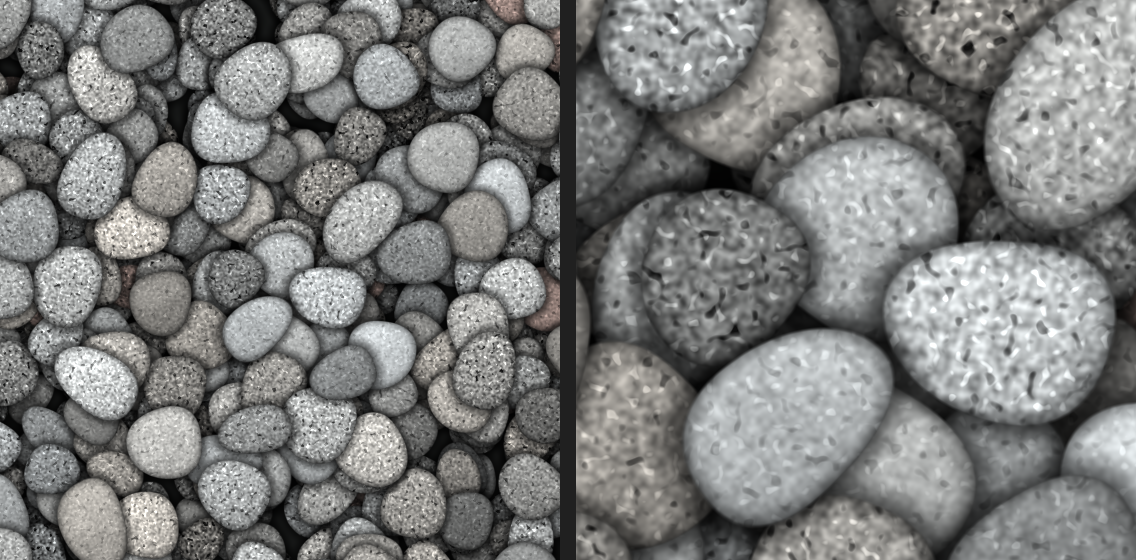
Left, the full canvas; right, a detail of the centre.
Write a WebGL 1 fragment shader that draws this texture.

```glsl
precision highp float;
// A bed of rounded grey volcanic pebbles seen from above in soft daylight.
// Jittered, turned grids of egg-shaped stones are stacked from dark to light;
// each stone shadows those beneath and carries grains, flecks and pits.
uniform vec2 u_resolution;

const int LAYERS = 5;
const float CELL_BOTTOM = 0.086;    // stone spacing in the lowest layer
const float CELL_TOP = 0.122;       // stone spacing in the highest layer
const float FILL_TOP = 0.42;        // share of occupied cells on top
const float TONE_BOTTOM = 0.37;
const float TONE_TOP = 0.63;
const float TONE_SPREAD = 0.34;
const float SHADOW_REACH = 0.017;
const float SHADOW_DEPTH = 0.62;
const float GRAIN_SCALE = 190.0;
const vec2 LIGHT_DIR = vec2(-0.35, 0.94);
const vec3 GAP_COLOR = vec3(0.085, 0.09, 0.088);
const vec3 NEUTRAL_TINT = vec3(0.997, 1.006, 0.997);
const vec3 WARM_TINT = vec3(1.035, 1.0, 0.95);
const vec3 COOL_TINT = vec3(0.975, 1.005, 1.02);
const vec3 RUST_TINT = vec3(1.12, 0.97, 0.92);

vec2 hash2(vec2 p) {
  vec3 q = fract(p.xyx * vec3(0.1031, 0.1030, 0.0973));
  q += dot(q, q.yzx + 33.33);
  return fract((q.xx + q.yz) * q.zy);
}

float cornerSlope(vec2 corner, vec2 offset) {
  return dot(hash2(corner) * 2.0 - 1.0, offset);
}

float gradientNoise(vec2 p) {
  vec2 i = floor(p), f = p - i;
  vec2 u = f * f * f * (f * (f * 6.0 - 15.0) + 10.0);
  vec2 e = vec2(1.0, 0.0);
  float low = mix(cornerSlope(i, f), cornerSlope(i + e, f - e), u.x);
  float high = mix(cornerSlope(i + e.yx, f - e.yx),
                   cornerSlope(i + 1.0, f - 1.0), u.x);
  return mix(low, high, u.y);
}

mat2 rotation(float a) {
  float c = cos(a), s = sin(a);
  return mat2(c, s, -s, c);
}

// Radius of an uneven egg: 1 on the outline, 0 in the middle.
float eggRadius(vec2 q, vec2 seed) {
  q.y *= 1.0 + 0.22 * (seed.x - 0.5) * clamp(q.x, -1.2, 1.2);
  float r = pow(pow(abs(q.x), 2.25) + pow(abs(q.y), 2.25), 1.0 / 2.25);
  float a = atan(q.y, q.x + 0.00001);
  float wobble = 0.035 * sin(3.0 * a + 6.28 * seed.x)
               + 0.02 * sin(2.0 * a + 6.28 * seed.y);
  return r * (1.0 + wobble);
}

// Brightness change made by mineral grains, pale flecks and dark pits.
float mineral(vec2 s, float strength) {
  float fine = gradientNoise(s * GRAIN_SCALE);
  float coarse = gradientNoise(s * GRAIN_SCALE * 0.53 + 17.0);
  float cloudy = gradientNoise(s * GRAIN_SCALE * 0.12 + 5.0);
  float fleck = smoothstep(0.16, 0.42, gradientNoise(s * GRAIN_SCALE * 0.8 + 41.0));
  float pit = smoothstep(0.18, 0.42, gradientNoise(s * GRAIN_SCALE * 0.66 + 73.0));
  return strength * (0.32 * fine + 0.26 * coarse + 0.24 * fleck - 0.28 * pit)
       + 0.07 * cloudy;
}

vec3 stoneColor(vec2 local, float r, float facing, float tone, vec2 seed, vec2 id) {
  float dome = sqrt(max(1.0 - r * r, 0.0));
  float light = mix(0.5, 1.07, smoothstep(0.0, 0.75, dome)) + 0.13 * facing;
  float strength = mix(0.35, 1.25, seed.y);
  vec3 tint = mix(NEUTRAL_TINT, seed.x < 0.5 ? WARM_TINT : COOL_TINT,
                  abs(seed.x - 0.5) * 1.6);
  tint = mix(tint, RUST_TINT, step(0.975, seed.x));
  return tint * max(tone + mineral(local + id * 0.37, strength), 0.06) * light;
}

void main() {
  float side = min(u_resolution.x, u_resolution.y);
  vec2 uv = gl_FragCoord.xy / side;
  float soft = max(0.8 / side, 0.0012);
  vec3 color = GAP_COLOR;

  for (int layer = 0; layer < LAYERS; layer++) {
    float n = float(layer);
    float rise = n / float(LAYERS - 1);
    float cell = mix(CELL_BOTTOM, CELL_TOP, rise);
    mat2 turn = rotation(0.4 + n * 1.13);
    vec2 p = turn * uv + n * 0.617 + 2.0;
    vec2 home = floor(p / cell);

    // Row order is the stacking order inside a layer.
    for (int j = -1; j <= 1; j++) {
      for (int i = -1; i <= 1; i++) {
        vec2 id = home + vec2(float(i), float(j));
        vec2 key = id + n * 57.0 + 11.0;
        vec2 place = hash2(key), form = hash2(key + 131.7);
        vec2 look = hash2(key + 277.3), extra = hash2(key + 419.1);
        if (extra.x > mix(1.0, FILL_TOP, rise)) continue;

        vec2 offset = p - (id + 0.5 + 0.6 * (place - 0.5)) * cell;
        float size = cell * mix(0.41, 0.57, form.x);
        float stretch = sqrt(mix(1.02, 1.6, form.y * form.y));
        vec2 radii = size * vec2(stretch, 1.0 / stretch);
        vec2 local = rotation(6.28 * extra.y) * offset;
        float r = eggRadius(local / radii, look);
        float d = (r - 1.0) * radii.y;
        if (d > SHADOW_REACH) continue;

        // Contact shadow first, then the stone itself.
        float near = 1.0 - smoothstep(-0.004, SHADOW_REACH, d);
        color *= 1.0 - SHADOW_DEPTH * near;
        if (d < soft) {
          float facing = dot(offset * turn, LIGHT_DIR) / size;
          float tone = mix(TONE_BOTTOM, TONE_TOP, rise) + TONE_SPREAD * (form.x * 0.3 + place.y * 0.7 - 0.5);
          vec3 stone = stoneColor(local, r, facing, tone, look, key);
          color = mix(color, stone, 1.0 - smoothstep(-soft, soft, d));
        }
      }
    }
  }
  gl_FragColor = vec4(clamp(color, 0.0, 1.0), 1.0);
}
```
